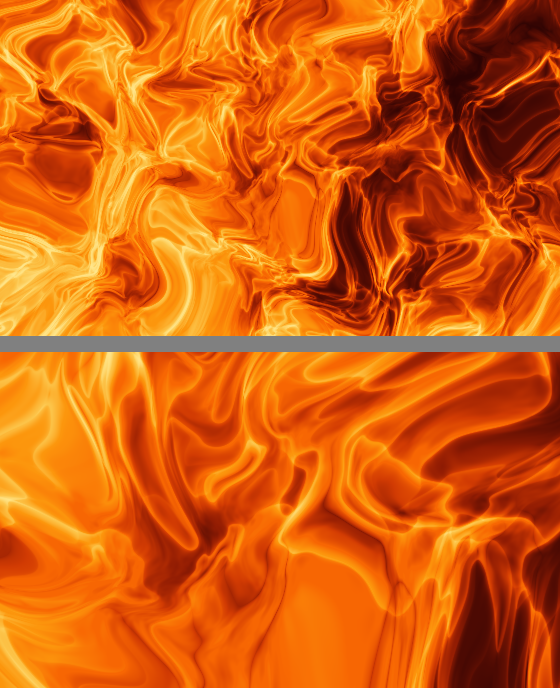
Top, the full canvas; bottom, a detail of the centre.
Write a WebGL 2 fragment shader that draws this texture.

```glsl
#version 300 es
precision highp float;
// Dense wall of fire: folded flame sheets with bright rims over swirling heat.
uniform vec2 u_resolution;
out vec4 fragColor;

vec2 hash2(vec2 cell) {
  vec3 h = fract(cell.xyx * vec3(0.1031, 0.1030, 0.0973));
  h += dot(h, h.yzx + 33.33);
  return fract((h.xx + h.yz) * h.zy) * 2.0 - 1.0;
}

// Gradient noise, roughly -1 to 1
float noise(vec2 p) {
  vec2 c = floor(p), f = p - c;
  vec2 w = f * f * f * (f * (f * 6.0 - 15.0) + 10.0);
  float a = dot(hash2(c), f);
  float b = dot(hash2(c + vec2(1, 0)), f - vec2(1, 0));
  float d = dot(hash2(c + vec2(0, 1)), f - vec2(0, 1));
  float e = dot(hash2(c + vec2(1, 1)), f - vec2(1, 1));
  return 2.0 * mix(mix(a, b, w.x), mix(d, e, w.x), w.y);
}

float fbm(vec2 p) {
  float sum = 0.0, gain = 1.0;
  for (int i = 0; i < 6; i++) {
    sum += gain * noise(p);
    p = mat2(1.6, 1.2, -1.2, 1.6) * p + 17.3;
    gain *= 0.6;
  }
  return sum;
}

// Turbulent displacement, stronger on the left
vec2 swirl(vec2 p) {
  float strength = mix(0.44, 0.36, smoothstep(0.4, 1.0, p.x));
  float scale = 3.4;
  for (int i = 0; i < 4; i++) {
    vec2 s = p * scale + 31.7 * float(i + 1);
    p += strength / scale * vec2(noise(s), noise(s + 53.1));
    scale *= 1.9;
    strength *= 0.87;
  }
  return p;
}

// Lean the coordinates and stretch them upwards
vec2 rise(vec2 p, float lean) {
  return vec2(p.x - lean * p.y, p.y * 0.6);
}

float blob(vec2 p, vec2 centre, float tightness) {
  vec2 d = p - centre;
  return exp(-dot(d, d) * tightness);
}

// Broad distribution of hot and dark regions
float broadHeat(vec2 p) {
  float heat = 0.45 - 0.45 * smoothstep(0.1, 1.3, p.x);
  heat += 0.7 * exp(-max(p.y, 0.0) * 11.0);
  heat += 0.5 * blob(p, vec2(0.5, 0.5), 30.0);
  heat += 0.4 * blob(p, vec2(0.08, 0.22), 40.0);
  heat += 1.3 * blob(p, vec2(1.27, 0.95), 60.0);
  heat -= 1.5 * blob(p, vec2(1.45, 0.74), 7.0);
  heat -= 0.9 * blob(p, vec2(1.07, 0.27), 30.0);
  heat -= 0.8 * blob(p, vec2(0.2, 0.72), 60.0);
  return heat;
}

// One family of sheets: thin rim, soft glow on the inner side only.
// qx and qy are the flow positions one pixel to the right and above.
float flameSheet(vec2 q, vec2 qx, vec2 qy, float index, float scale) {
  float lean = 0.9 * fract(index * 0.618) - 0.15;
  float shift = index * 19.7;
  float n = noise(rise(q, lean) * scale + shift);
  float nx = noise(rise(qx, lean) * scale + shift);
  float ny = noise(rise(qy, lean) * scale + shift);
  float slope = length(vec2(nx, ny) - n) * u_resolution.y;
  float d = n / (slope + 0.12 * scale);
  float pixel = 1.0 / u_resolution.y;
  float inside = smoothstep(-pixel, pixel, d);
  float glow = 0.7 * inside * exp(-max(d, 0.0) * scale * 5.0);
  float rim = 0.85 * exp(-abs(d) * min(mix(400.0, 210.0, inside), u_resolution.y));
  float presence = smoothstep(-0.05, 0.5, noise(q * 4.0 + index * 7.3 + 40.0));
  return (glow + rim) * presence;
}

// Colour ramp from ember to pale yellow
vec3 fireColour(float t) {
  vec3 c = mix(vec3(0.16, 0.01, 0.01), vec3(0.30, 0.04, 0.01), smoothstep(0.0, 0.035, t));
  c = mix(c, vec3(0.57, 0.11, 0.01), clamp((t - 0.035) / 0.095, 0.0, 1.0));
  c = mix(c, vec3(0.82, 0.23, 0.01), clamp((t - 0.13) / 0.17, 0.0, 1.0));
  c = mix(c, vec3(0.97, 0.40, 0.01), clamp((t - 0.30) / 0.22, 0.0, 1.0));
  c = mix(c, vec3(0.99, 0.59, 0.05), clamp((t - 0.56) / 0.25, 0.0, 1.0));
  c = mix(c, vec3(0.99, 0.77, 0.29), clamp((t - 0.82) / 0.14, 0.0, 1.0));
  return mix(c, vec3(1.0, 0.91, 0.56), clamp((t - 0.96) / 0.04, 0.0, 1.0));
}

void main() {
  vec2 p = gl_FragCoord.xy / u_resolution.y;
  vec2 q = swirl(p);
  vec2 qx = swirl(p + vec2(1.0 / u_resolution.y, 0.0));
  vec2 qy = swirl(p + vec2(0.0, 1.0 / u_resolution.y));
  vec2 flow = rise(q, 0.3);
  float heat = broadHeat(mix(p, q, 0.6)) + 0.95 * fbm(flow * 4.6 + 11.0);

  // Overlapping sheets from large to small
  float scale = 2.9, weight = 1.0;
  for (int i = 0; i < 9; i++) {
    heat += weight * flameSheet(q, qx, qy, float(i + 1), scale);
    scale *= 1.34;
    weight *= 0.93;
  }

  // Thin dark wisps of soot and fine streaks along the flow
  float sootArea = smoothstep(-0.1, 0.5, noise(q * 4.0 + 80.0));
  heat -= 0.5 * sootArea * exp(-abs(noise(flow * 17.0 + 60.0)) * 11.0);
  heat += 0.16 * noise(flow * vec2(48.0, 16.0) + 25.0);

  // Spread heat evenly over the ramp
  float t = 1.0 / (1.0 + exp(-2.1 * (heat - 0.41)));
  fragColor = vec4(fireColour(t), 1.0);
}
```
